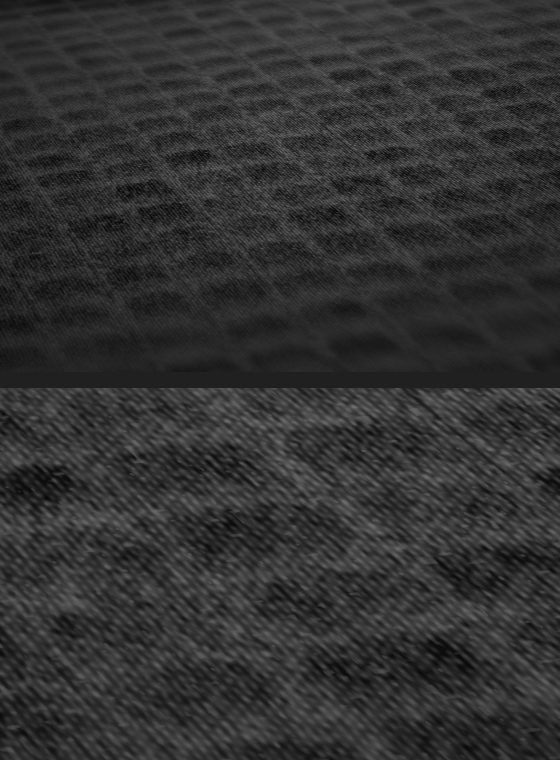
Top, the full canvas; bottom, a detail of the centre.
Give the GLSL for this texture, as a Shadertoy shader.

```glsl
// Charcoal quilted cloth seen at a slant, with a narrow band in focus.
// A projective grid places boxy cushions; soft shading, broken seams and
// a beaded weave form the relief, all softened away from the focus band.

const vec2 VANISH = vec2(-1.08, 2.26);  // where the columns converge
const float COLUMNS = 9.0;              // column density
const float ROWS = 51.0;                // row density
const float ROW_TILT = 0.15;            // rise of the rows to the right
const float FOCUS = 1.87;               // depth that is sharp
const float FOCUS_RANGE = 0.46;         // distance to full blur
const float ARCH = 0.28;                // curve of the cushion tops
const vec2 WEAVE = vec2(21.0, 8.0);     // threads and beads per cushion
const float STITCHES = 3.0;             // dashes per cushion
const float WEAVE_DEPTH = 0.92;
const vec3 DARK = vec3(0.117, 0.116, 0.117);
const vec3 LIGHT = vec3(0.232, 0.232, 0.235);
const vec3 FIBRE = vec3(0.40, 0.40, 0.405);

float hash(vec2 p) {
    vec3 q = fract(p.xyx * vec3(0.1031, 0.1030, 0.0973));
    q += dot(q, q.yzx + 33.33);
    return fract((q.x + q.y) * q.z);
}

float noise(vec2 p) {
    vec2 i = floor(p), f = fract(p);
    f = f * f * (3.0 - 2.0 * f);
    vec2 e = vec2(0.0, 1.0);
    return mix(mix(hash(i), hash(i + e.yx), f.x),
               mix(hash(i + e.xy), hash(i + e.yy), f.x), f.y);
}

// Lightness of one cushion: broad dark body, pale valleys around it.
float cushion(vec2 g, float blur) {
    float column = floor(g.x), x = fract(g.x);
    float side = 2.0 * x - 1.0;
    float w = g.y - ARCH * (1.0 - side * side * side * side);
    float y = fract(w);
    float edge = mix(0.18, 0.48, blur);
    float body = smoothstep(-0.05, 0.55, y) * (1.0 - smoothstep(1.0 - edge, 1.0, y));
    body *= smoothstep(0.0, 0.18, x) * (1.0 - smoothstep(0.80, 1.0, x));
    float wear = mix(0.45, 0.95, hash(vec2(column, floor(w)) + 40.0));
    return 1.0 - body * wear * mix(1.0, 0.78, blur);
}

// Woven ribs broken into beads, with uneven yarn brightness.
float weave(vec2 g) {
    vec2 t = g * WEAVE;
    float rib = 0.5 + 0.5 * cos(6.2832 * (t.x + 0.3 * noise(g * 6.0)));
    float bead = 0.5 + 0.5 * cos(6.2832 * (t.y + 0.5 * floor(t.x + 0.5)));
    float yarn = noise(t * vec2(1.5, 1.5) + 80.0);
    float visible = 1.0 - smoothstep(0.8, 1.8, fwidth(t.x));
    return (rib * mix(0.4, 1.0, bead) - 0.35) * visible + 1.4 * (yarn - 0.5);
}

void mainImage(out vec4 fragColor, in vec2 fragCoord) {
    vec2 p = fragCoord / iResolution.y;
    vec2 uv = fragCoord / iResolution.xy;

    // Perspective grid with a slight pull in the cloth
    float depth = VANISH.y - p.y;
    float rowDepth = depth + ROW_TILT * p.x;
    vec2 grid = vec2(COLUMNS * (p.x - VANISH.x) / depth, ROWS / rowDepth);
    vec2 pull = vec2(noise(grid * 0.5), noise(grid * 0.7 + 30.0)) - 0.5;
    vec2 g = grid + pull * vec2(0.10, 0.34);
    float blur = smoothstep(0.07, FOCUS_RANGE, abs(rowDepth - FOCUS));

    // Cushions with soft mottling
    float tone = cushion(g, blur) - 0.03;
    tone += 0.40 * (noise(g * vec2(3.0, 1.8) + 12.0) - 0.5);
    tone += 0.38 * (noise(g * vec2(9.0, 3.0) + 60.0) - 0.5) * (1.0 - 0.6 * blur);

    // Broken dark column seams with pale stitches alongside
    float across = fract(g.x + 0.5) - 0.5;
    float width = mix(0.030, 0.075, blur);
    float seam = exp(-pow(across / width, 2.0));
    float stitch = exp(-pow((across - 0.065) / width, 2.0));
    float dash = 0.5 + 0.5 * cos(6.2832 * STITCHES * g.y);
    dash = mix(smoothstep(0.2, 0.8, dash), 0.5, 0.6 * blur);
    float gaps = smoothstep(0.2, 0.7, noise(vec2(floor(g.x + 0.5) * 7.0, g.y * 1.7)));
    tone += mix(1.0, 0.65, blur) * (0.42 * stitch * dash - 0.50 * seam * gaps);

    // Fine weave, strongest in the focus band
    float sharpness = mix(1.0, 0.14, blur);
    tone += WEAVE_DEPTH * sharpness * weave(grid);
    vec3 color = mix(DARK, LIGHT, clamp(tone, -0.6, 2.1));
    float fleck = smoothstep(0.80, 0.97, noise(grid * WEAVE * vec2(1.3, 1.5) + 150.0));
    color = mix(color, FIBRE, 0.40 * fleck * sharpness);

    // Broad light from the upper middle, falling off to the corners
    vec2 fromLight = uv - vec2(0.58, 0.76);
    float light = mix(0.54, 1.22, exp(-2.5 * dot(fromLight, fromLight)));
    float farEdge = smoothstep(0.96, 1.01, uv.y + 0.05 * (0.25 - uv.x));
    light *= 1.0 - 0.40 * farEdge * (1.0 - smoothstep(0.1, 0.6, uv.x));
    fragColor = vec4(color * light, 1.0);
}
```
